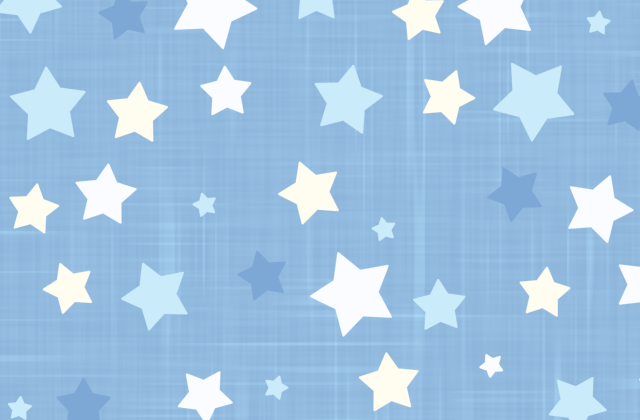
Reproduce this pattern procedurally as a WebGL 2 fragment shader.

```glsl
#version 300 es
precision highp float;

uniform vec2 u_resolution;
out vec4 fragColor;

#define CLOTH vec3(0.560, 0.717, 0.864)
#define THREAD vec3(0.650, 0.825, 0.945)
#define ICE vec3(0.79, 0.92, 0.98)
#define WHITE vec3(0.98, 0.99, 1.00)
#define CREAM vec3(1.00, 0.99, 0.94)
#define DUSK vec3(0.49, 0.66, 0.84)
#define ROWS 4.35
#define NOTCH 0.54
#define ROUNDING 0.012
#define SMALL_STAR 0.13
#define WEAVE 150.0

const float PI = 3.14159265;

float hash(vec2 p) {
    return fract(sin(dot(p, vec2(127.1, 311.7))) * 43758.5453);
}

float noise(vec2 p) {
    vec2 i = floor(p), f = fract(p);
    f = f * f * (3.0 - 2.0 * f);
    float low = mix(hash(i), hash(i + vec2(1, 0)), f.x);
    float high = mix(hash(i + vec2(0, 1)), hash(i + vec2(1, 1)), f.x);
    return mix(low, high, f.y);
}

// Signed distance to a five-pointed star, folded onto half of one arm
float starDistance(vec2 p, float radius) {
    float sector = 2.0 * PI / 5.0;
    float angle = abs(mod(atan(p.x, p.y), sector) - 0.5 * sector);
    p = length(p) * vec2(cos(angle), sin(angle));
    vec2 notch = vec2(NOTCH * radius, 0.0);
    vec2 tip = radius * vec2(cos(0.5 * sector), sin(0.5 * sector));
    vec2 edge = tip - notch, q = p - notch;
    float along = clamp(dot(q, edge) / dot(edge, edge), 0.0, 1.0);
    float side = edge.x * q.y - edge.y * q.x;
    return -sign(side) * length(q - edge * along);
}

// Long fine fibres plus sparse bright slubs gathered in bands
float threads(float across, float along) {
    float fibre = noise(vec2(across * WEAVE, along * 5.0));
    float slub = noise(vec2(across * WEAVE * 0.7 + 40.0, along * 2.5));
    float band = noise(vec2(across * 10.0 + 7.0, along * 3.0));
    return 0.22 * (fibre - 0.5) + 0.55 * smoothstep(0.65, 0.95, slub) * band;
}

vec3 linen(vec2 uv) {
    float weave = threads(uv.x, uv.y) + threads(uv.y + 9.0, uv.x);
    return mix(CLOTH, THREAD, 0.1 + weave);
}

void main() {
    vec2 uv = gl_FragCoord.xy / u_resolution.y;
    vec3 color = linen(uv);

    // Staggered grid with one star per cell
    vec2 grid = uv * ROWS + vec2(0.3, 0.2);
    grid.x += 0.5 * mod(floor(grid.y), 2.0) + 0.3 * hash(vec2(floor(grid.y), 5.0));
    vec2 cell = floor(grid);

    // Evenly spread ranks keep the shares of colours and sizes steady
    float kind = fract(0.3 + dot(cell, vec2(0.618, 0.755)));
    float rank = fract(0.1 + dot(cell, vec2(0.570, 0.382)) + 0.3 * hash(cell + 3.0));
    vec3 tint = ICE;
    float largest = 0.46, smallShare = 0.4;
    if (kind > 0.82) {
        tint = DUSK;
        largest = 0.30;
        smallShare = 0.2;
    } else if (kind > 0.64) {
        tint = CREAM;
        largest = 0.38;
        smallShare = 0.0;
    } else if (kind > 0.37) {
        tint = WHITE;
        largest = 0.48;
        smallShare = 0.2;
    }
    float growth = (rank - smallShare) / (1.0 - smallShare);
    float radius = growth < 0.0 ? SMALL_STAR : mix(0.27, largest, growth);

    // Jitter within the cell, then turn
    vec2 jitter = vec2(hash(cell + 11.0), hash(cell + 23.0)) - 0.5;
    vec2 p = fract(grid) - 0.5 - jitter * (0.96 - 2.0 * radius);
    float turn = 2.0 * PI * hash(cell + 37.0);
    p = mat2(cos(turn), -sin(turn), sin(turn), cos(turn)) * p;

    float pixel = ROWS / u_resolution.y;
    float d = starDistance(p, radius - ROUNDING) - ROUNDING;
    color = mix(color, tint, 1.0 - smoothstep(-0.8 * pixel, 0.8 * pixel, d));

    fragColor = vec4(color, 1.0);
}
```
